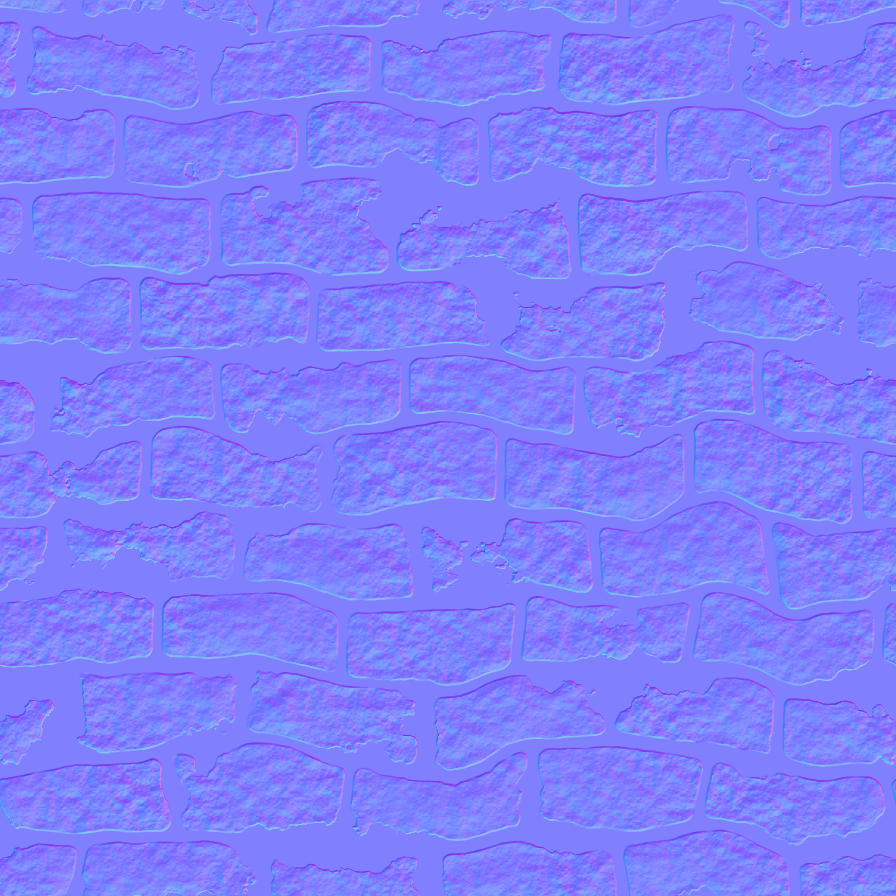
Give the GLSL for this texture map, as a three.js fragment shader.

```glsl
// Tileable normal map of a rough stone wall: 11 wavy courses of 5 worn blocks in flat mortar.
varying vec2 vUv;

float hash(vec2 p) {
  vec3 q = fract(p.xyx * 0.1031);
  q += dot(q, q.yzx + 33.33);
  return fract((q.x + q.y) * q.z);
}

// Value noise that wraps after the given number of cells
float noise(vec2 uv, vec2 cells) {
  vec2 p = uv * cells, i = floor(p), f = fract(p);
  vec2 seed = cells * 1.37;
  f = f * f * (3.0 - 2.0 * f);
  float a = hash(mod(i, cells) + seed);
  float b = hash(mod(i + vec2(1, 0), cells) + seed);
  float c = hash(mod(i + vec2(0, 1), cells) + seed);
  float d = hash(mod(i + vec2(1, 1), cells) + seed);
  return mix(mix(a, b, f.x), mix(c, d, f.x), f.y);
}

float fbm(vec2 uv, float cells) {
  float sum = 0.0, amplitude = 0.5;
  for (int i = 0; i < 4; i++) {
    sum += amplitude * noise(uv, vec2(cells));
    amplitude *= 0.5;
    cells *= 2.0;
  }
  return sum;
}

// Depth inside the nearest block, in canvas units; negative in the mortar
float blockDepth(vec2 uv) {
  // Bend the courses and joints
  vec2 p = uv;
  p.y += 0.042 * (noise(uv, vec2(10, 6)) - 0.5) + 0.009 * (noise(uv, vec2(25, 22)) - 0.5);
  p.x += 0.02 * (noise(uv, vec2(8, 12)) - 0.5);

  // Staggered courses, counted from the top, with a slow drift
  float v = p.y * 11.0 + 0.29;
  float course = mod(10.0 - floor(v), 11.0);
  float u = p.x * 5.0 - 0.117 - 0.0326 * course - 0.53 * mod(course, 2.0);
  vec2 id = vec2(mod(floor(u), 5.0), course);
  vec2 local = (fract(vec2(u, v)) - 0.5) / vec2(5, 11);

  // Rounded box with a joint width that differs per block
  vec2 gap = 0.004 + vec2(0.002, 0.004) * vec2(hash(id + 7.0), hash(id + 51.0));
  float radius = 0.012;
  vec2 q = abs(local) - vec2(0.1, 0.04545) + gap + radius;
  return radius - length(max(q, 0.0)) - min(max(q.x, q.y), 0.0);
}

float wallHeight(vec2 uv) {
  // Mortar smeared over the block edges in ragged, crumbly patches
  float crumble = fbm(uv, 52.0);
  float smear = smoothstep(0.45, 0.95, noise(uv, vec2(13, 17)));
  float edge = blockDepth(uv) - 0.065 * smear * (crumble - 0.12) - 0.003 * (crumble - 0.47);
  float stone = smoothstep(0.0, 0.0022, edge);

  // Chiselled face: coarse swells and fine grain of varying strength
  float grain = (fbm(uv, 72.0) - 0.47) * mix(0.003, 0.0075, noise(uv, vec2(11, 9)));
  float swell = 0.004 * (noise(uv, vec2(16, 20)) - 0.5);
  float pillow = 0.0012 * smoothstep(0.0, 0.03, edge);
  float rim = mix(0.0007, 0.0021, noise(uv, vec2(14, 19)));
  return stone * (rim + grain + pillow) + swell * smoothstep(0.0, 0.015, edge);
}

void main() {
  // Slopes to tangent-space normal, green pointing down
  float e = 0.0012;
  float h = wallHeight(vUv);
  vec2 slope = vec2(wallHeight(vUv + vec2(e, 0)), wallHeight(vUv + vec2(0, e))) - h;
  slope *= vec2(-0.75, 1.0) / e;

  // Worn edges: soften the steepest slopes
  slope /= 1.0 + 0.8 * length(slope);
  gl_FragColor = vec4(0.5 + 0.5 * normalize(vec3(slope, 1.0)), 1.0);
}
```
